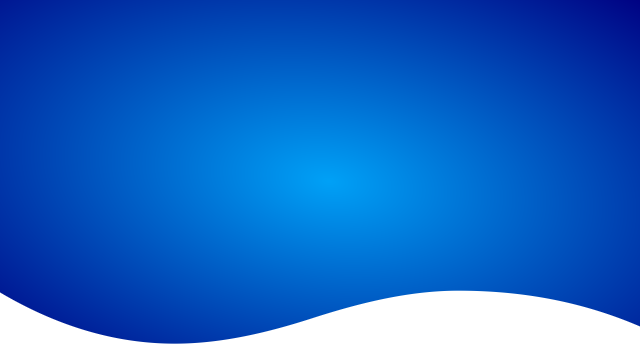
Reproduce this background procedurally as a WebGL 2 fragment shader.

```glsl
#version 300 es
precision highp float;
// A tilted blue radial glow above a smooth white wave.

#define GLOW_CENTER vec2(0.514, 0.473)
#define GLOW_SHAPE  vec3(1.70, 1.55, 0.55) // xx, yy and xy terms of the ellipse
#define GLOW_COLOR  vec3(0.0, 0.63, 0.965)
#define EDGE_COLOR  vec3(0.0, 0.0, 0.51)
#define WAVE_COLOR  vec3(1.0)

uniform vec2 u_resolution;
out vec4 fragColor;

// Wave knots: x, height, slope
const vec3 KNOTS[5] = vec3[5](
    vec3(0.000, 0.150, -1.1),
    vec3(0.273, 0.001,  0.0),
    vec3(0.488, 0.075,  0.6),
    vec3(0.716, 0.155,  0.0),
    vec3(1.000, 0.051, -0.8));

// Cubic Hermite curve between two knots
float hermite(vec3 a, vec3 b, float x) {
    float span = b.x - a.x;
    float s = (x - a.x) / span;
    float r = 1.0 - s;
    return mix(a.y, b.y, s * s * (3.0 - 2.0 * s))
         + span * s * r * (a.z * r - b.z * s);
}

float waveHeight(float x) {
    float height = KNOTS[0].y;
    for (int i = 0; i < 4; i++) {
        if (x >= KNOTS[i].x) height = hermite(KNOTS[i], KNOTS[i + 1], x);
    }
    return height;
}

// Distance from the glow center along the tilted ellipse
float glowRadius(vec2 uv) {
    vec2 d = uv - GLOW_CENTER;
    return sqrt(dot(GLOW_SHAPE, vec3(d * d, d.x * d.y)));
}

void main() {
    vec2 uv = gl_FragCoord.xy / u_resolution;
    vec3 color = mix(GLOW_COLOR, EDGE_COLOR, clamp(glowRadius(uv), 0.0, 1.0));

    // Wave with a one-pixel soft edge
    float above = uv.y - waveHeight(uv.x);
    float pixel = length(vec2(dFdx(above), dFdy(above)));
    color = mix(color, WAVE_COLOR, clamp(0.5 - above / pixel, 0.0, 1.0));

    fragColor = vec4(color, 1.0);
}
```
